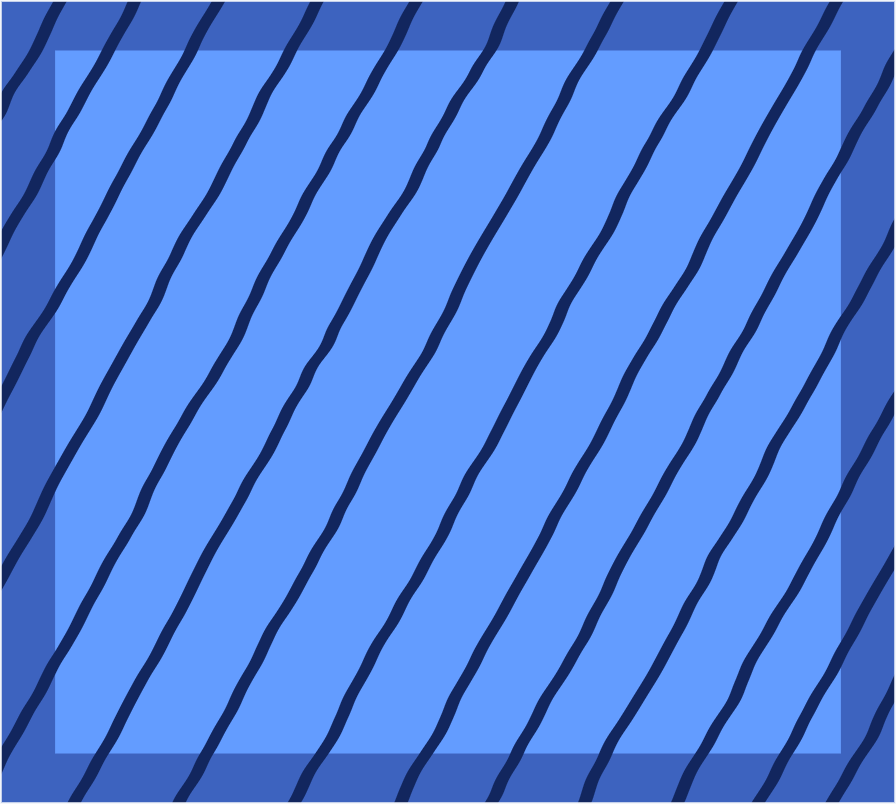
A Shadertoy shader for this pattern:

```glsl
#define LINE_COUNT 14
#define SPACING 0.1045
#define FIRST_LINE 0.069
#define LEAN 0.546
#define LINE_WIDTH 0.0150
#define WOBBLE 0.0085
#define BORDER vec2(0.0615, 0.0628)
#define FRAME 0.00195
#define FIELD_COLOR vec3(0.39, 0.61, 1.00)
#define BORDER_COLOR vec3(0.24, 0.39, 0.75)
#define LINE_COLOR vec3(0.07, 0.15, 0.37)
#define FRAME_COLOR vec3(0.95, 0.96, 0.98)

const float TAU = 6.2831853;

float hash(vec2 p) {
    vec3 q = fract(p.xyx * vec3(0.1031, 0.1030, 0.0973));
    q += dot(q, q.yzx + 33.33);
    return fract((q.x + q.y) * q.z);
}

// 1D gradient noise, with a separate sequence for each seed
float gradientNoise(float t, float seed) {
    float cell = floor(t);
    float f = t - cell;
    float left = (2.0 * hash(vec2(cell, seed)) - 1.0) * f;
    float right = (2.0 * hash(vec2(cell + 1.0, seed)) - 1.0) * (f - 1.0);
    return mix(left, right, f * f * f * (f * (6.0 * f - 15.0) + 10.0));
}

// Uneven spacing: a broad swell plus a short alternation
float lineOffset(float n) {
    float swell = -0.0312 * sin(TAU * (n + 0.4) / 13.0);
    float alternation = 0.0058 * cos(TAU * n / 4.0 + 0.6);
    return FIRST_LINE + SPACING * n + swell + alternation;
}

// Hand-drawn deviation, rougher along some stretches
float handWobble(float depth, float n) {
    float roughness = 0.5 + 1.5 * abs(gradientNoise(depth * 4.0, n + 71.0));
    float bend = gradientNoise(depth * 9.0, n + 11.0);
    float tremor = gradientNoise(depth * 25.0, n + 37.0);
    return WOBBLE * (bend + roughness * tremor);
}

// Signed distance to a box centred on the canvas, negative inside
float boxDistance(vec2 p, vec2 halfSize) {
    vec2 d = abs(p) - halfSize;
    return max(d.x, d.y);
}

float coverage(float dist, float pixel) {
    return clamp(0.5 - dist / pixel, 0.0, 1.0);
}

void mainImage(out vec4 fragColor, in vec2 fragCoord) {
    float pixel = 1.0 / iResolution.x;
    vec2 size = iResolution.xy * pixel;
    vec2 p = fragCoord * pixel;
    vec2 centered = p - 0.5 * size;
    float depth = size.y - p.y;

    // Lighter field inside the border
    float field = boxDistance(centered, size * (0.5 - BORDER));
    vec3 color = mix(BORDER_COLOR, FIELD_COLOR, coverage(field, pixel));

    // Nearest slanted line, measured horizontally
    float across = p.x + LEAN * depth;
    float nearest = 1.0;
    for (int i = 0; i < LINE_COUNT; i++) {
        float n = float(i);
        float center = lineOffset(n) + handWobble(depth, n);
        nearest = min(nearest, abs(across - center));
    }
    float toPerpendicular = inversesqrt(1.0 + LEAN * LEAN);
    float line = (nearest - 0.5 * LINE_WIDTH) * toPerpendicular;
    color = mix(color, LINE_COLOR, coverage(line, pixel));

    // Thin pale frame at the canvas edge
    float inside = boxDistance(centered, 0.5 * size - FRAME);
    color = mix(FRAME_COLOR, color, coverage(inside, pixel));

    fragColor = vec4(color, 1.0);
}
```
